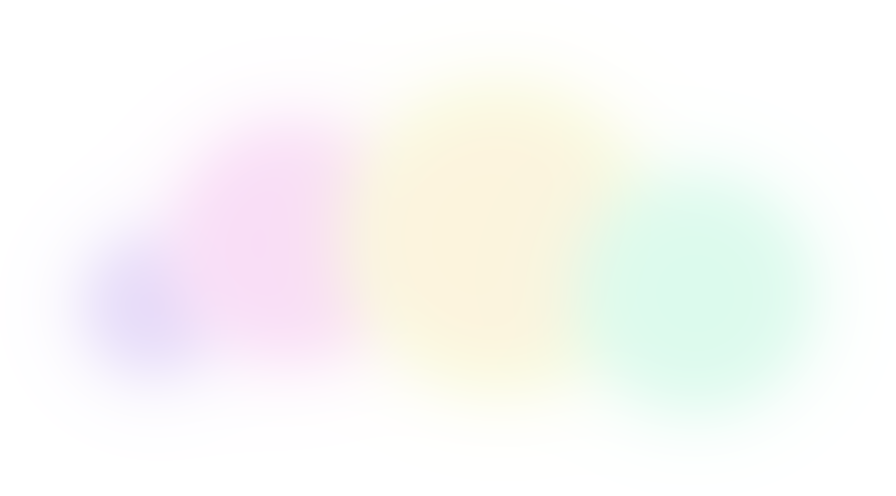
Write a Shadertoy shader that draws this background.

```glsl
// Coverage of a heavily blurred disc: 1 inside, fading softly past its radius
float softDisc(vec2 p, vec2 center, float radius, float blur) {
    return 1.0 / (1.0 + exp((length(p - center) - radius) / blur));
}

void mainImage(out vec4 fragColor, in vec2 fragCoord) {
    // Height units, with x measured from the middle of the canvas
    vec2 p = fragCoord / iResolution.y;
    p.x -= 0.5 * iResolution.x / iResolution.y;

    vec3 color = vec3(1.0);

    // Violet and pink glows on the left
    color = mix(color, vec3(0.895, 0.855, 0.975), softDisc(p, vec2(-0.596, 0.385), 0.135, 0.041));
    color = mix(color, vec3(0.975, 0.865, 0.965), softDisc(p, vec2(-0.314, 0.512), 0.242, 0.041));

    // Cream glow, warmer toward its core
    vec2 creamCenter = vec2(0.104, 0.519);
    float warmth = 1.0 - smoothstep(0.17, 0.30, length(p - creamCenter));
    vec3 cream = mix(vec3(0.977, 0.973, 0.862), vec3(0.987, 0.957, 0.867), warmth);
    color = mix(color, cream, softDisc(p, creamCenter, 0.315, 0.041));

    // Mint glow on the right
    color = mix(color, vec3(0.862, 0.980, 0.928), softDisc(p, vec2(0.500, 0.408), 0.238, 0.041));

    fragColor = vec4(color, 1.0);
}
```
